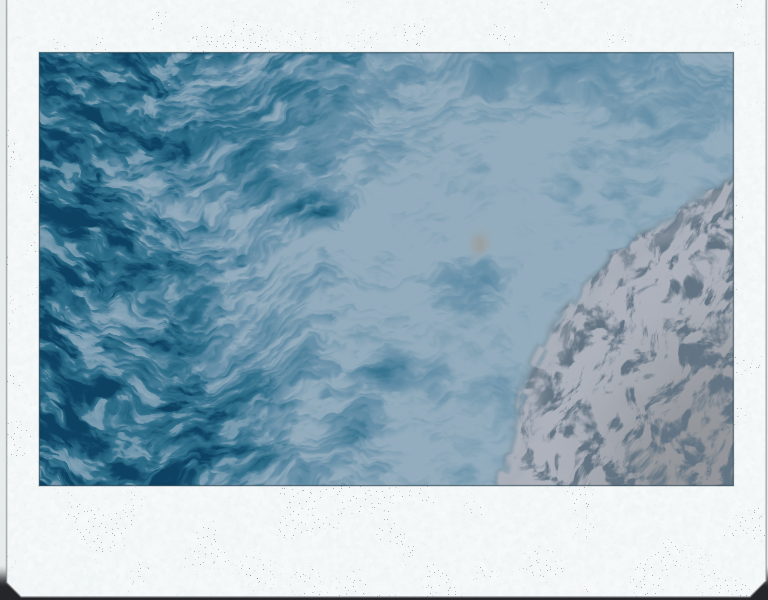
A Shadertoy shader for this texture:

```glsl
const vec3 PAPER = vec3(0.97, 0.98, 0.98);
const vec3 SHADOW = vec3(0.14, 0.15, 0.16);
const vec3 INK = vec3(0.05, 0.26, 0.39);
const vec3 TEAL = vec3(0.17, 0.43, 0.54);
const vec3 MID = vec3(0.39, 0.56, 0.66);
const vec3 PALE = vec3(0.58, 0.68, 0.745);
const vec3 FOAM_LIGHT = vec3(0.68, 0.70, 0.74);
const vec3 FOAM_GAP = vec3(0.39, 0.46, 0.52);
const vec3 SAND = vec3(0.62, 0.60, 0.58);
const vec2 WINDOW_MIN = vec2(0.065, 0.190);
const vec2 WINDOW_MAX = vec2(1.223, 0.913);
const float CLOUD_GAIN = 0.85;
const float RIPPLE_GAIN = 1.5;

// Shoals and hollows: x, y, radius, tone change
const vec4 PATCHES[9] = vec4[9](
    vec4(0.53, 0.650, 0.034, -0.48), vec4(0.79, 0.525, 0.045, -0.30),
    vec4(0.65, 0.390, 0.036, -0.32), vec4(0.61, 0.290, 0.044, -0.32),
    vec4(0.44, 0.340, 0.040, -0.22), vec4(0.82, 0.605, 0.045, 0.22),
    vec4(0.575, 0.61, 0.045, 0.22), vec4(0.73, 0.370, 0.040, -0.16),
    vec4(0.90, 0.770, 0.040, 0.20));

vec3 hash3(vec2 c) {
    vec3 q = fract(c.xyx * vec3(0.1031, 0.1030, 0.0973));
    q += dot(q, q.yxz + 33.33);
    return fract((q.xxy + q.yzz) * q.zyx);
}

// Cellular noise: x = softly blended cell value, y = distance to nearest seed
vec2 cells(vec2 p) {
    vec2 id = floor(p), f = p - id;
    float sum = 0.0, weight = 0.0, nearest = 4.0;
    for (int j = -1; j <= 1; j++)
    for (int i = -1; i <= 1; i++) {
        vec2 o = vec2(i, j);
        vec3 h = hash3(id + o + 57.0);
        vec2 d = o + h.xy - f;
        float d2 = dot(d, d), w = exp(-6.0 * d2);
        sum += w * h.z;
        weight += w;
        nearest = min(nearest, d2);
    }
    return vec2(sum / weight, sqrt(nearest));
}

float layers(vec2 p) {
    float sum = 0.0, amp = 0.5;
    for (int i = 0; i < 4; i++) {
        sum += amp * cells(p).x;
        p = mat2(1.7, 0.9, -0.9, 1.7) * p + 11.3;
        amp *= 0.55;
    }
    return sum;
}

vec3 waterRamp(float t) {
    vec3 c = mix(INK, TEAL, smoothstep(0.0, 0.32, t));
    c = mix(c, MID, smoothstep(0.28, 0.66, t));
    return mix(c, PALE, smoothstep(0.60, 1.0, t));
}

vec3 water(vec2 p) {
    // Open water at the left rises to a milky shallow
    float s = p.x - 0.15 * smoothstep(0.65, 0.95, p.y)
                  - 0.12 * smoothstep(0.42, 0.20, p.y) * smoothstep(0.6, 0.3, p.x);
    float tone = 0.12 + 0.78 * smoothstep(-0.05, 0.85, s);
    tone -= 0.22 * smoothstep(0.70, 0.92, p.y) * smoothstep(0.6, 0.95, p.x);

    float cloud = layers(p * vec2(7.0, 8.0)) - 0.46;
    vec2 bent = p + 0.07 * vec2(cloud, layers(p * 9.0 + 31.0) - 0.46);
    for (int i = 0; i < 9; i++) {
        vec4 k = PATCHES[i];
        vec2 d = (bent - k.xy) / (k.z * vec2(1.15, 0.85));
        tone += k.w * exp(-dot(d, d));
    }

    // Ripples: slanted and strong offshore, flat and faint inshore
    float calm = smoothstep(0.15, 0.75, s);
    float slant = 0.5 * (1.0 - smoothstep(0.1, 0.6, p.x));
    vec2 r = vec2(bent.x, bent.y + slant * bent.x);
    float chop = layers(r * vec2(22.0, 48.0)) - 0.46;
    float lines = sin(r.y * 330.0 + 34.0 * cloud + 9.0 * sin(r.x * 21.0) + 12.0 * chop);
    float windy = smoothstep(-0.05, 0.14, cloud + 0.4 * chop);
    tone += CLOUD_GAIN * mix(0.9, 0.65, calm) * cloud;
    tone += RIPPLE_GAIN * mix(0.8, 0.28, calm) * chop;
    tone += lines * windy * mix(0.08, 0.035, calm);

    vec3 col = waterRamp(tone);
    float glint = smoothstep(0.15, 0.25, chop + 0.25 * cloud) * (1.0 - calm);
    col = mix(col, PALE, 0.5 * glint);
    vec2 stain = (bent - vec2(0.803, 0.595)) / 0.016;
    return mix(col, SAND, 0.7 * exp(-dot(stain, stain)));
}

// Signed distance to the curved foam front, positive inside the foam
float foamFront(vec2 p) {
    float t = max(p.y - WINDOW_MIN.y, 0.0);
    float edge = 0.838 + 0.1 * t + 0.7 * t * t + 2.2 * t * t * t * t;
    float slope = 0.1 + 1.4 * t + 8.8 * t * t * t;
    return (p.x - edge) / sqrt(1.0 + slope * slope);
}

vec3 foam(vec2 p, float depth) {
    vec2 q = p + 0.008 * sin(p.yx * 43.0 + 2.0 * sin(p * 29.0));
    q.x -= 0.35 * q.y;
    float clump = layers(q * vec2(54.0, 38.0));
    float lace = cells(q * vec2(64.0, 48.0)).y;
    float bright = smoothstep(0.30, 0.58, clump + 0.16 * (0.5 - lace));
    bright = mix(bright, 0.85, 0.4 * exp(-pow((depth - 0.02) / 0.015, 2.0)));
    float dull = smoothstep(0.05, 0.30, depth) * smoothstep(0.65, 0.25, p.y);
    vec3 light = mix(FOAM_LIGHT, vec3(0.58, 0.59, 0.61), dull);
    return mix(FOAM_GAP, light, bright);
}

// Card with clipped lower corners, dust and a shaded rim
vec3 card(vec2 p, float px) {
    float d = max(max(0.011 - p.x, p.x - 1.277), 0.005 - p.y);
    d = max(d, 0.707 * max(0.040 - p.x - p.y, 0.035 - (1.28 - p.x) - p.y));
    float dust = smoothstep(0.12, 0.04, cells(p * 95.0).y);
    float rare = smoothstep(0.66, 0.80, cells(p * 21.0 + 5.0).x);
    vec2 scuff = (p - vec2(0.437, 0.047)) / vec2(0.02, 0.025);
    vec3 paper = PAPER - 0.025 * cells(p * 130.0).x * vec3(1.2, 0.8, 0.8);
    paper -= dust * (0.03 + 0.25 * rare + 0.3 * exp(-dot(scuff, scuff)));
    vec3 outside = mix(SHADOW, vec3(0.90, 0.92, 0.92), smoothstep(0.02, 0.06, p.y));
    vec3 col = mix(paper, outside, smoothstep(-px, px, d));
    return mix(col, vec3(0.45), 0.55 * smoothstep(0.0025, 0.0, abs(d)));
}

void mainImage(out vec4 fragColor, in vec2 fragCoord) {
    vec2 p = fragCoord / iResolution.y;
    float px = 1.0 / iResolution.y;
    vec3 col = card(p, px);

    vec2 box = max(WINDOW_MIN - p, p - WINDOW_MAX);
    float window = max(box.x, box.y);
    if (window < px) {
        float depth = foamFront(p) + 0.022 * (cells(p * 38.0).x - 0.5);
        vec3 sea = water(p) * (1.0 - 0.10 * exp(-pow(depth / 0.006, 2.0)));
        vec3 scene = mix(sea, foam(p, depth), smoothstep(-0.004, 0.006, depth));
        scene = mix(scene, INK * 0.5, 0.75 * smoothstep(-0.003, 0.0, window));
        col = mix(scene, col, smoothstep(-px, px, window));
    }
    fragColor = vec4(col, 1.0);
}
```
